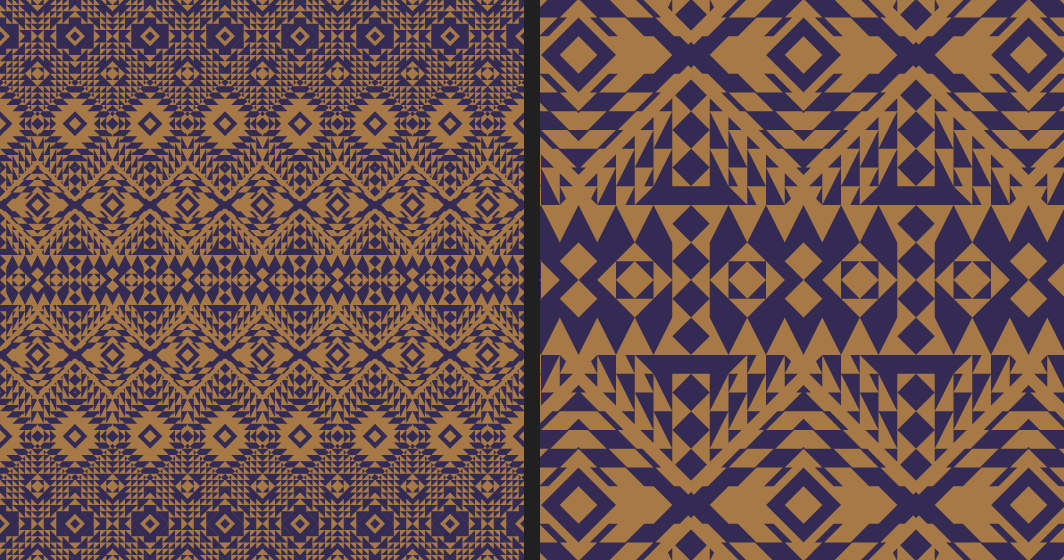
Left, the full canvas; right, a detail of the centre.
Give the GLSL for this pattern, as a Shadertoy shader.

```glsl
// Two-colour woven kilim: mirrored bands of stepped diamonds, zigzags and triangles.
// The plane is folded into one small half repeat on a grid of square cells,
// each band is a test on that grid, and supersampling smooths the edges.

const vec3  OCHRE  = vec3(0.655, 0.475, 0.275);
const vec3  INDIGO = vec3(0.200, 0.170, 0.325);
const float CELLS_HIGH  = 89.6;  // grid cells over the canvas height
const float HALF_REPEAT = 6.0;   // cells from one mirror axis to the next
const float TOP_AXIS    = 39.0;  // upper mirror axis, in cells above the middle
const float ZIGZAG_ROW  = 12.0;  // centre of the outlined diamonds
const float STEPPED_ROW = 25.0;  // centre of the stepped diamonds
const float SMALL_ROW   = 33.0;  // centre of the small nested diamonds
const vec2  ZIGZAG_EDGE = vec2(0.4, 1.3);
const int   SAMPLES     = 4;     // per axis

float diamond(vec2 p) { return abs(p.x) + abs(p.y); }
float square(vec2 p)  { return max(abs(p.x), abs(p.y)); }

// Alternating squares and diamonds, each inside the last
bool nestedSquare(vec2 p) {
    float d = diamond(p);
    return d > 1.0 && (square(p) < 1.0 || d > 2.0);
}

// Staggered columns of tall triangles, with diamonds on the mirror axis
bool triangleColumns(vec2 p) {
    float column = floor(p.x), f = fract(p.x);
    if (column < 1.0) return abs(mod(p.y + 1.0, 2.0) - 1.0) < 1.0 - f;
    return fract((p.y + column) * 0.5) < 1.0 - f;
}

// Border of squares along the middle
bool middleBand(vec2 p) {
    if (abs(p.x - 3.0) < 2.0) return nestedSquare(vec2(p.x - 3.0, p.y));
    if (p.x < 1.0) return diamond(vec2(p.x, p.y - 1.0)) < 1.0;
    return diamond(vec2(p.x - HALF_REPEAT, p.y - 1.0)) > 1.0;
}

// Inside of the outlined diamonds: a ring among slanted bars
bool barredDiamond(vec2 p) {
    float d = diamond(p);
    if (d < 2.6) return d > 1.0 && d < 2.0;
    float row = floor(abs(p.y));
    if (row < 1.0) return abs(p.x) > 5.0 - abs(p.y);
    return mod(d + 1.5 * mod(row, 2.0), 3.0) < 1.6;
}

// Serrated diamond made of bars whose ends slant against its outline
bool steppedDiamond(vec2 p) {
    float d = diamond(p), h = abs(p.y);
    if (d < 2.5) return d > 1.0 && d < 2.0;
    if (h < 1.0 && p.x > 3.0) return h < fract(p.x);
    float step = p.x + floor(h) - fract(h);
    return step > 4.0 && step < 6.0;
}

// Dense lattice of dark and light diamonds, shaded by small triangles
bool topBand(vec2 p) {
    float darkRing = diamond(vec2(p.x, p.y - TOP_AXIS));
    vec2 q = vec2(HALF_REPEAT - p.x, p.y - SMALL_ROW);
    if (square(q) < 2.0) return nestedSquare(q);
    if (darkRing < 3.0) return darkRing < 0.8 || darkRing > 1.6;
    vec2 f = fract(vec2(p.x, abs(q.y)));
    bool triangle = q.y > 0.0 ? f.x > f.y : f.x + f.y > 1.0;
    bool darkStripe = darkRing < 6.0 && mod(floor(p.x) + floor(p.y), 3.0) < 1.0;
    return triangle || darkStripe;
}

// True where the weave is indigo; p is folded, in cells
bool isIndigo(vec2 p) {
    if (p.y < 2.0) return middleBand(p);

    // Zigzags and the small diamond where they meet
    vec2 z = vec2(HALF_REPEAT - p.x, p.y - ZIGZAG_ROW);
    float outside = abs(z.y) - p.x;
    if (diamond(vec2(p.x, z.y)) < 0.7) return true;
    if (outside > ZIGZAG_EDGE.x && outside < ZIGZAG_EDGE.y) return false;
    if (outside <= ZIGZAG_EDGE.x) return barredDiamond(z);

    // Foot of the lower triangles
    if (p.y < 4.0) {
        if (p.x < 1.0) return diamond(vec2(p.x, p.y - 3.0)) < 1.0;
        return abs(mod(p.x, 2.0) - 1.0) > 0.5 * (p.y - 2.0);
    }
    if (diamond(vec2(z.x, p.y - 4.0)) < 1.0) return false;
    if (p.y < 5.0 && p.x < 3.0) return p.x < 7.0 - p.y;
    if (p.y < ZIGZAG_ROW) return triangleColumns(p);

    // Stepped diamonds and what surrounds them
    vec2 s = vec2(p.x, p.y - STEPPED_ROW);
    if (diamond(s) < 7.2) return steppedDiamond(s);
    if (s.y < 0.0) return triangleColumns(p);
    return topBand(p);
}

// Mirror folds: across each repeat, about the middle and the upper axis
vec2 fold(vec2 p) {
    float across = abs(mod(p.x + HALF_REPEAT, 2.0 * HALF_REPEAT) - HALF_REPEAT);
    float up = abs(p.y - 0.5 * CELLS_HIGH);
    return vec2(across, TOP_AXIS - abs(TOP_AXIS - up));
}

void mainImage(out vec4 fragColor, in vec2 fragCoord) {
    float cellsPerPixel = CELLS_HIGH / iResolution.y;
    float cover = 0.0;
    for (int i = 0; i < SAMPLES * SAMPLES; i++) {
        vec2 offset = (vec2(i % SAMPLES, i / SAMPLES) + 0.5) / float(SAMPLES) - 0.5;
        cover += isIndigo(fold((fragCoord + offset) * cellsPerPixel)) ? 1.0 : 0.0;
    }
    fragColor = vec4(mix(OCHRE, INDIGO, cover / float(SAMPLES * SAMPLES)), 1.0);
}
```
